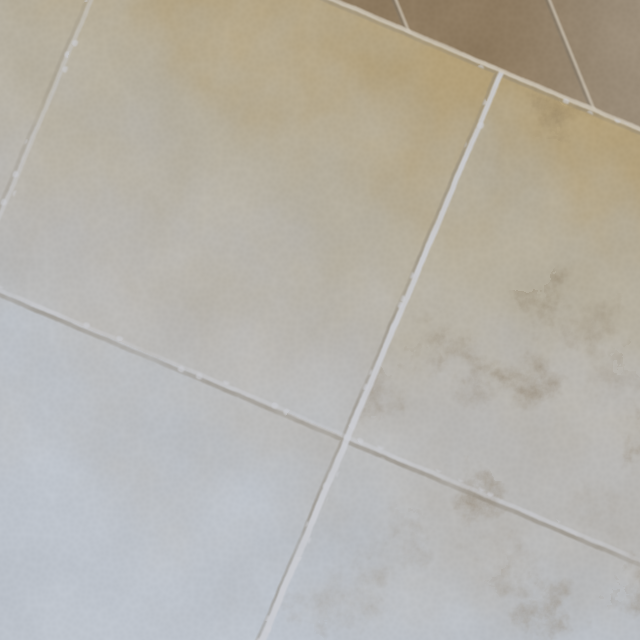
Write a three.js fragment shader that draws this texture.

```glsl
varying vec2 vUv;

#define CORNER vec2(0.543, 0.316)
#define TILE vec2(0.635, 0.622)
#define TILT 0.399
#define JOINT 0.0043
#define SOFT 0.0024
#define DIAGONAL_STEP 0.314
#define DIAGONAL_SHIFT 0.464
#define STAIN 0.36
#define GRAIN 0.018

const vec3 COOL = vec3(0.738, 0.762, 0.795);
const vec3 NEUTRAL = vec3(0.724, 0.716, 0.702);
const vec3 BEIGE = vec3(0.712, 0.686, 0.622);
const vec3 TAN = vec3(0.700, 0.622, 0.465);
const vec3 BROWN = vec3(0.490, 0.420, 0.320);
const vec3 BORDER_DARK = vec3(0.550, 0.475, 0.375);
const vec3 BORDER_LIGHT = vec3(0.605, 0.550, 0.475);
const vec3 GROUT = vec3(0.800, 0.805, 0.825);
const vec3 GROUT_WARM = vec3(0.800, 0.770, 0.715);
const vec3 SHADOW = vec3(0.540, 0.510, 0.460);

vec2 hash2(vec2 p) {
  vec2 k = vec2(dot(p, vec2(127.1, 311.7)), dot(p, vec2(269.5, 183.3)));
  return fract(sin(k) * 43758.5);
}

// Nearest feature point: x = distance, y = random value of its cell
vec2 cellular(vec2 p) {
  vec2 cell = floor(p);
  vec2 best = vec2(9.0, 0.0);
  for (int j = -1; j <= 1; j++) {
    for (int i = -1; i <= 1; i++) {
      vec2 c = cell + vec2(float(i), float(j));
      float d = length(c + hash2(c) - p);
      if (d < best.x) best = vec2(d, hash2(c + 37.0).x);
    }
  }
  return best;
}

// Layered, turned and warped sines, about -1 to 1
float clouds(vec2 p) {
  float sum = 0.0;
  float amp = 0.5;
  for (int i = 0; i < 5; i++) {
    sum += amp * sin(p.x + 1.3 * sin(p.y)) * cos(p.y + 1.1 * sin(p.x * 0.8));
    p = mat2(0.8, 0.6, -0.6, 0.8) * p * 1.9 + 2.7;
    amp *= 0.6;
  }
  return sum;
}

float band(float d, float halfWidth) {
  return 1.0 - smoothstep(halfWidth - SOFT, halfWidth + SOFT, abs(d));
}

void main() {
  // Tilted floor axes and signed distance to the nearest joints
  vec2 p = vUv - CORNER;
  float c = cos(TILT);
  float s = sin(TILT);
  vec2 q = vec2(c * p.x - s * p.y, s * p.x + c * p.y);
  vec2 wobble = 0.0012 * vec2(clouds(q.yx * 45.0), clouds(q * 45.0 + 5.0));
  vec2 d = (fract(q / TILE + 0.5) - 0.5) * TILE + wobble;
  vec2 id = floor(q / TILE);
  float topEdge = q.y - TILE.y + wobble.y;
  float border = smoothstep(-SOFT, SOFT, topEdge);
  float rightSide = smoothstep(-SOFT, SOFT, q.x);

  // Stone: cool low left to warm top, with a small shift per tile
  float mottling = clouds(vUv * 8.0 + id * 3.0);
  float warmth = 0.75 * vUv.y + 0.33 * vUv.x + 0.11 * mottling;
  warmth += 0.05 * (hash2(id).x - 0.5);
  vec3 color = mix(COOL, NEUTRAL, smoothstep(0.14, 0.54, warmth));
  color = mix(color, BEIGE, smoothstep(0.47, 0.73, warmth));
  color = mix(color, TAN, smoothstep(0.69, 1.0, warmth));
  color += 0.018 * clouds(vUv * 13.0 + 8.0);

  // Soft scattered wear on the right tiles
  vec2 warp = 0.4 * vec2(clouds(vUv * 38.0), clouds(vUv * 38.0 + 9.0));
  vec2 spot = cellular(vUv * 9.0 + warp);
  float wear = smoothstep(0.55, 0.05, spot.x) * smoothstep(0.35, 1.0, spot.y);
  wear *= 0.55 + 0.6 * clouds(vUv * 75.0);
  color = mix(color, BROWN, STAIN * clamp(wear, 0.0, 1.0) * rightSide);

  // Darker border with diagonal joints
  float side = smoothstep(0.75, 1.0, vUv.x);
  vec3 borderColor = mix(BORDER_DARK, BORDER_LIGHT, side);
  borderColor += 0.022 * clouds(vUv * 16.0);
  float diagonal = (q.x + q.y - DIAGONAL_SHIFT) / DIAGONAL_STEP;
  diagonal = (fract(diagonal + 0.5) - 0.5) * DIAGONAL_STEP * 0.707;
  borderColor = mix(borderColor, SHADOW * 0.85, 0.4 * band(diagonal + 0.004, 0.0028));
  borderColor = mix(borderColor, GROUT_WARM, 0.65 * band(diagonal, 0.0024));
  color = mix(color, borderColor, border);

  // Fine grain
  color += GRAIN * (cellular(vUv * 110.0).x - 0.45);

  // Uneven shadows along one side of each joint
  float inside = 1.0 - border;
  float bright = smoothstep(-0.45, -0.1, q.x);
  float patchy = clamp(0.55 + 0.7 * clouds(q * 22.0), 0.0, 1.0);
  float sideShade = band(d.x + JOINT + 0.002, 0.003) * inside * mix(0.5, 1.0, bright);
  float lowShade = band(d.y + JOINT + 0.001, 0.0036) * inside;
  color = mix(color, SHADOW, 0.55 * mix(0.4, 1.0, patchy) * max(sideShade, lowShade));

  // Grout: faint broken cross joints, bright main joint and thin top edge
  float crossJoint = band(d.y - 0.001, JOINT * 0.8) * inside;
  color = mix(color, GROUT, crossJoint * mix(0.2, 0.6, patchy));
  float mainWidth = JOINT * mix(0.8, 1.1 - 0.3 * q.y, bright);
  float mainJoint = band(d.x, mainWidth) * inside;
  color = mix(color, GROUT, mainJoint * mix(0.4, 0.75 + 0.2 * patchy, bright));
  color = mix(color, GROUT_WARM, band(topEdge, JOINT * 0.8) * mix(0.65, 0.95, patchy));

  // Sparse loose crumbs
  vec2 crumb = cellular(q * 60.0);
  float nearJoint = 1.0 - smoothstep(0.005, 0.011, min(abs(d.x), abs(d.y)));
  float crumbs = smoothstep(0.45, 0.15, crumb.x) * step(0.86, crumb.y);
  color = mix(color, GROUT, 0.6 * crumbs * nearJoint * inside);

  gl_FragColor = vec4(clamp(color, 0.0, 1.0), 1.0);
}
```
